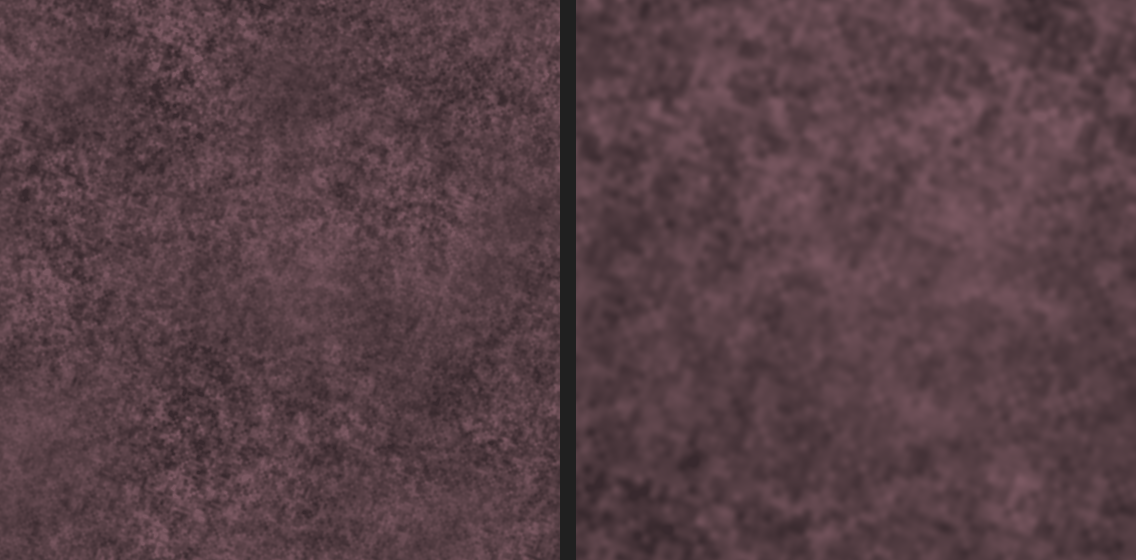
Left: the whole. Right: its middle third, enlarged.
Reproduce this texture procedurally as a three.js fragment shader.

```glsl
varying vec2 vUv;

// Palette: shadow, body and highlight of the mottled surface
const vec3 DARK = vec3(0.290, 0.213, 0.233);
const vec3 BODY = vec3(0.342, 0.251, 0.273);
const vec3 LIGHT = vec3(0.402, 0.292, 0.320);

// Scales are in cells across the canvas
const float CLOUD_SCALE = 4.5;
const float GRAIN_SCALE = 42.0;
const float PATCH_SCALE = 5.0;
const float LACUNARITY = 1.65;
const float CLOUD_GAIN = 0.92;
const float GRAIN_GAIN = 1.12;

// Strengths are in standard deviations of the final tone
const float CLOUD_AMOUNT = 0.43;
const float GRAIN_AMOUNT = 0.92;
const float GRAIN_VARIATION = 0.2;
const float PALETTE_SPREAD = 1.27;
const float TONE_LIMIT = 3.0;
const float NOISE_DEVIATION = 0.214;
const int OCTAVES = 4;

float hash(vec2 p) {
  vec3 q = fract(vec3(p.xyx) * 0.1031);
  q += dot(q, q.yzx + 33.33);
  return fract((q.x + q.y) * q.z);
}

float valueNoise(vec2 p) {
  vec2 cell = floor(p);
  vec2 f = fract(p);
  f = f * f * (3.0 - 2.0 * f);
  float bottom = mix(hash(cell), hash(cell + vec2(1.0, 0.0)), f.x);
  float top = mix(hash(cell + vec2(0.0, 1.0)), hash(cell + vec2(1.0)), f.x);
  return mix(bottom, top, f.y);
}

// Layered noise with zero mean and about unit deviation
float layeredNoise(vec2 p, float gain) {
  const mat2 TURN = mat2(0.8, 0.6, -0.6, 0.8);
  float sum = 0.0;
  float power = 0.0;
  float amplitude = 1.0;
  for (int i = 0; i < OCTAVES; i++) {
    sum += amplitude * (valueNoise(p) - 0.5);
    power += amplitude * amplitude;
    amplitude *= gain;
    p = TURN * p * LACUNARITY + vec2(37.2, 71.9);
  }
  return sum / (NOISE_DEVIATION * sqrt(power));
}

vec3 toneColour(float tone) {
  vec3 edge = tone < 0.0 ? DARK : LIGHT;
  return mix(BODY, edge, abs(tone) / PALETTE_SPREAD);
}

void main() {
  // Broad stains
  float clouds = layeredNoise(vUv * CLOUD_SCALE + vec2(11.3, 5.7), CLOUD_GAIN);

  // Fine grain, stronger in some patches than in others
  float grain = layeredNoise(vUv * GRAIN_SCALE + vec2(83.1, 140.6), GRAIN_GAIN);
  float roughness = layeredNoise(vUv * PATCH_SCALE + vec2(201.4, 59.8), 0.5);
  float grainAmount = GRAIN_AMOUNT * max(0.4, 1.0 + GRAIN_VARIATION * roughness);

  float tone = CLOUD_AMOUNT * clouds + grainAmount * grain;
  gl_FragColor = vec4(toneColour(clamp(tone, -TONE_LIMIT, TONE_LIMIT)), 1.0);
}
```
